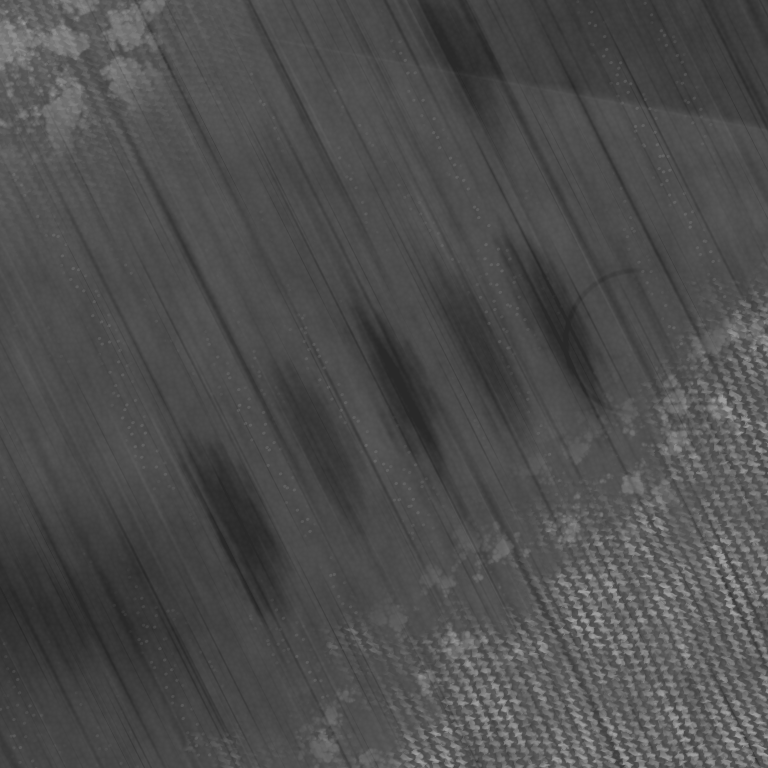
This texture is drawn by a WebGL 2 fragment shader. Its source:

```glsl
#version 300 es
precision highp float;
// A worn grey surface: slanted scratches and soft dark smudges over a dull base,
// with beaded bright rows and pale flakes towards two opposite corners.
// Built from cellular noise and sines in a frame turned along the scratches.
uniform vec2 u_resolution;
out vec4 fragColor;

const float TAU = 6.2831853;

vec2 hash2(vec2 p) {
  vec3 q = fract(p.xyx * vec3(0.1031, 0.1030, 0.0973));
  q += dot(q, q.yzx + 33.33);
  return fract((q.xx + q.yz) * q.zy);
}

// Distance to the nearest scattered point
float cells(vec2 p) {
  vec2 cell = floor(p), f = fract(p);
  float nearest = 2.0;
  for (int j = -1; j <= 1; j++)
    for (int i = -1; i <= 1; i++) {
      vec2 offset = vec2(i, j);
      vec2 d = offset + hash2(cell + offset + 50.0) - f;
      nearest = min(nearest, dot(d, d));
    }
  return sqrt(nearest);
}

// Layered cellular noise, centred near 0.43
float cloud(vec2 p) {
  return 0.5 * cells(p) + 0.3 * cells(p * 2.1 + 7.0) + 0.2 * cells(p * 4.7 + 3.0);
}

// Thin lines of random place, width, strength and extent
float scratches(vec2 s, float columns, float span) {
  float column = floor(s.x * columns);
  float y = s.y / span + hash2(vec2(column, columns)).x;
  vec2 r = hash2(vec2(column, floor(y) + columns));
  float x = fract(s.x * columns) - 0.5 - 0.4 * (r.x - 0.5);
  float line = 1.0 - smoothstep(0.0, mix(0.12, 0.28, r.y), abs(x));
  float strength = fract(r.x * 17.0);
  return line * sin(0.5 * TAU * fract(y)) * strength * strength * strength;
}

// Rows of small bright beads, unevenly worn and partly joined
float beads(vec2 s, float grain) {
  float y = s.y * 88.0 + 0.8 * sin(s.x * 31.0) + 0.5 * grain;
  float x = s.x * 62.0 + 0.14 * sin(TAU * y) + 0.15 * sin(s.y * 23.0) + 0.2 * grain;
  vec2 r = hash2(floor(vec2(x, y)));
  float row = smoothstep(0.1, 0.9, 0.5 - 0.5 * cos(TAU * x));
  float bead = 0.5 - 0.5 * cos(TAU * y);
  return row * mix(0.45 + 0.3 * r.y, 1.0, bead) * mix(0.5, 1.0, r.x);
}

// Soft elongated stain with a fibrous edge
float smudge(vec2 d, float fibre) {
  vec2 q = d / vec2(0.043, 0.148);
  q.x += 0.35 * q.y * q.y - 0.15;
  return 1.0 - smoothstep(0.25, 1.1, length(q) + 0.6 * (fibre - 0.45));
}

void main() {
  vec2 uv = gl_FragCoord.xy / u_resolution;
  mat2 turn = mat2(0.893, 0.45, 0.45, -0.893);
  vec2 s = turn * uv;   // x across the scratches, y along them

  float fibre = cells(s * vec2(75.0, 9.0));
  float grain = cells(uv * 150.0) - 0.45;
  float mottle = cells(uv * 48.0) - 0.45;
  float broad = cloud(uv * 5.0) - 0.43;

  // Base with a dim pool at lower left
  float shade = 0.304 - 0.07 * broad - 0.03 * (fibre - 0.45) - 0.012 * mottle;
  vec2 pool = (uv - vec2(0.06, 0.19)) / vec2(0.27, 0.15);
  shade -= 0.095 * exp(-dot(pool, pool));

  // Dim upper corner behind a faint slanting edge
  float edge = uv.y - 0.954 + 0.184 * (uv.x - 0.325);
  shade -= 0.058 * smoothstep(-0.004, 0.012, edge) * smoothstep(0.35, 0.85, uv.x);
  shade += 0.015 * (1.0 - smoothstep(0.0, 0.003, abs(edge))) * smoothstep(0.2, 0.4, uv.x);

  // Faint open ring
  vec2 ring = uv - vec2(0.83, 0.555);
  float arc = 1.0 - smoothstep(0.001, 0.005, abs(length(ring) - 0.093));
  shade -= 0.035 * arc * (1.0 - smoothstep(-0.02, 0.02, ring.x));

  // Rising row of smudges and one apart above it
  float ragged = fibre + 0.35 * mottle + 0.8 * broad;
  float stain = 0.75 * smudge(s - turn * vec2(0.592, 0.93), ragged);
  for (int i = 0; i < 5; i++) {
    float n = float(i);
    vec2 centre = vec2(0.306 + 0.105 * n, 0.323 + 0.112 * n - 0.0125 * n * n);
    float weight = 0.88 + 0.12 * cos(n * 3.1);
    stain = max(stain, weight * smudge(s - turn * centre, ragged));
  }
  shade -= 0.115 * stain;

  // Beaded rows at lower right, weaker ones at upper left
  float depth = (0.92 * (uv.x - 0.35) - uv.y) / 1.36;
  float worn = smoothstep(-0.05, 0.17, depth + 0.4 * broad + 0.06 * mottle);
  float corner = 1.0 - smoothstep(0.03, 0.42, distance(uv, vec2(0.03, 1.0)));
  float patchy = 1.35 - 0.85 * cells(s * vec2(26.0, 7.0));
  float beaded = beads(s, grain + mottle);
  shade += beaded * (0.3 * worn + 0.09 * corner) * patchy;
  shade += 0.015 * worn + 0.03 * corner;

  // Sparse bright specks strung along a few lines
  float speck = 1.0 - smoothstep(0.08, 0.2, cells(s * vec2(62.0, 75.0) + 9.0));
  shade += 0.07 * speck * smoothstep(0.5, 0.8, cells(s * vec2(24.0, 3.0) + 5.0));

  // Pale flakes along the worn border and in the upper corner
  float border = exp(-pow((depth - 0.03) / 0.07, 2.0)) * smoothstep(0.3, 0.5, uv.x);
  float flakeNoise = cloud(uv * 14.0 + 4.0) + 0.1 * grain + 0.08 * mottle;
  float flakes = border * (1.0 - smoothstep(0.24, 0.38, flakeNoise));
  flakes += smoothstep(0.45, 0.8, corner) * (1.0 - smoothstep(0.32, 0.48, flakeNoise));
  shade += 0.12 * flakes;

  // Scratches, coarse to fine, and a few light ones
  shade -= 0.08 * scratches(s, 24.0, 0.9) + 0.07 * scratches(s, 55.0, 0.6);
  shade -= 0.05 * scratches(s + 3.0, 110.0, 0.3);
  shade += 0.03 * scratches(s + 7.0, 70.0, 0.4);

  shade -= 0.022 * grain * (1.0 + 2.0 * worn);
  fragColor = vec4(vec3(clamp(shade, 0.16, 0.62)), 1.0);
}
```
